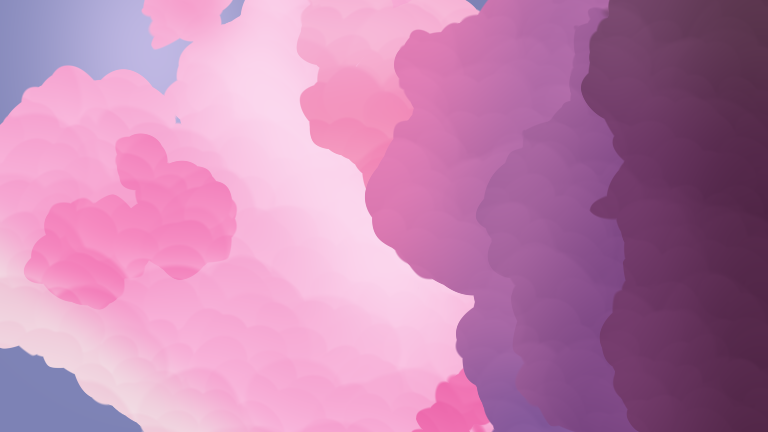
Reproduce this background procedurally as a WebGL 2 fragment shader.

```glsl
#version 300 es
precision highp float;
// Billowing pink and plum clouds over a lavender sky.
uniform vec2 u_resolution;
out vec4 fragColor;

vec2 hash2(vec2 p) {
    vec3 q = fract(p.xyx * vec3(0.1031, 0.1030, 0.0973));
    q += dot(q, q.yzx + 33.33);
    return fract((q.xx + q.yz) * q.zy);
}

// Overlapping round puffs: x is their shade (-1 to 1), y the outline distance.
vec2 puffs(vec2 p, float scale) {
    p += 0.012 * sin(p.yx * 17.0 + vec2(0.0, 2.0));
    vec2 q = mat2(0.88, 0.47, -0.47, 0.88) * p * scale + 40.0;
    vec2 cell = floor(q);
    float shade = 0.0, outline = 1.0;
    for (int j = 1; j >= -1; j--)
        for (int i = -1; i <= 1; i++) {
            vec2 id = cell + vec2(i, j);
            vec2 d = q - id - 0.15 - 0.7 * hash2(id);
            float r = 0.62 + 0.36 * hash2(id + 71.0).x;
            float rim = length(d) - r;
            float lit = dot(d, vec2(-0.2, 0.98)) / r;
            shade = mix(shade, lit, smoothstep(0.03, -0.07, rim));
            outline = min(outline, rim);
        }
    return vec2(shade, outline);
}

float disc(vec2 p, float x, float y, float r) {
    return length(p - vec2(x, y)) - r;
}

float glow(vec2 p, vec2 center, vec2 size) {
    vec2 d = (p - center) / size;
    return exp(-dot(d, d));
}

float cover(float d) {
    return smoothstep(0.0025, -0.0025, d);
}

void main() {
    vec2 p = gl_FragCoord.xy / u_resolution.y;
    p.x += 0.5 * (16.0 / 9.0 - u_resolution.x / u_resolution.y);

    // Puffs of two sizes, shared as relief and as scalloped outlines
    vec2 big = puffs(p, 6.5), small = puffs(p + 3.7, 13.0);
    float relief = 0.6 * big.x + 0.4 * small.x;
    float scallop = 0.07 * (big.y + 0.42) + 0.045 * (small.y + 0.42);

    // Sky
    vec3 color = mix(vec3(0.49, 0.51, 0.71), vec3(0.75, 0.72, 0.89),
                     glow(p, vec2(0.36, 0.88), vec2(0.28, 0.4)));

    // Pale cloud body with a bright slanted column
    float d = min(disc(p, 0.22, 0.55, 0.28), disc(p, 0.185, 0.42, 0.26));
    d = min(d, min(disc(p, 0.46, 0.28, 0.325), disc(p, 0.81, 0.12, 0.39)));
    d = min(d, min(disc(p, 0.58, 0.79, 0.20), disc(p, 0.76, 0.42, 0.44)));
    d = min(d, min(disc(p, 0.81, 0.86, 0.30), disc(p, 0.45, 0.99, 0.11)));
    float axis = p.x - mix(0.95, 0.55, smoothstep(0.2, 1.0, p.y));
    float column = exp(-axis * axis / 0.05) * smoothstep(0.02, 0.4, p.y);
    vec3 body = mix(vec3(0.97, 0.68, 0.84), vec3(0.985, 0.84, 0.93), column);
    body = mix(body, vec3(0.96, 0.59, 0.78), 0.8 * glow(p, vec2(0.45, 1.0), vec2(0.12, 0.11)));
    float fringe = 1.0 - smoothstep(0.02, 0.26, p.y + 0.82 * p.x - 0.305);
    body = mix(body, vec3(0.94, 0.85, 0.88), 0.9 * fringe);
    body -= vec3(0.01, 0.06, 0.035) * relief * (1.0 - 0.85 * column);
    color = mix(color, body, cover(d + scallop));

    // Saturated rose heart of the left cloud, dissolving downward
    d = min(disc(p, 0.22, 0.42, 0.135), disc(p, 0.43, 0.49, 0.135));
    d = min(d, disc(p, 0.32, 0.63, 0.07));
    float fade = smoothstep(0.16, 0.52, p.y + 0.2 * relief);
    vec3 rose = vec3(0.965, 0.55, 0.76) - vec3(0.02, 0.09, 0.05) * relief;
    color = mix(color, rose, 0.85 * fade * cover(d + scallop));
    color = mix(color, vec3(0.96, 0.47, 0.71), 0.4 * glow(p, vec2(0.22, 0.42), vec2(0.13)));

    // Coral puffs at the upper middle
    d = min(disc(p, 0.80, 0.965, 0.125), disc(p, 0.81, 0.735, 0.118));
    d = min(d, min(disc(p, 0.88, 0.68, 0.12), disc(p, 1.0, 0.84, 0.18)));
    vec3 coral = mix(vec3(0.95, 0.56, 0.73), vec3(0.97, 0.73, 0.85), smoothstep(0.7, 0.95, p.y));
    coral -= vec3(0.01, 0.06, 0.03) * relief;
    color = mix(color, coral, cover(d + scallop));

    // Hot pink puff below
    d = min(disc(p, 1.08, 0.07, 0.09), disc(p, 1.05, 0.0, 0.06));
    vec3 hot = vec3(0.94, 0.43, 0.69) - vec3(0.02, 0.06, 0.04) * relief;
    color = mix(color, hot, 0.9 * cover(d + scallop));

    // Mauve bank
    d = min(disc(p, 1.04, 0.826, 0.105), disc(p, 1.09, 0.537, 0.243));
    d = min(d, min(disc(p, 1.34, 0.79, 0.30), disc(p, 1.39, 0.21, 0.335)));
    vec3 mauve = mix(vec3(0.87, 0.48, 0.70), vec3(0.68, 0.41, 0.65),
                     smoothstep(0.84, 1.22, p.x - 0.25 * (p.y - 0.5)));
    mauve = mix(mauve, vec3(0.51, 0.34, 0.60), glow(p, vec2(1.25, 0.0), vec2(0.25, 0.2)));
    mauve += vec3(0.025, 0.02, 0.02) * relief;
    color = mix(color, mauve, cover(d + scallop));

    // Purple bank
    d = min(disc(p, 1.48, 0.84, 0.17), disc(p, 1.39, 0.51, 0.26));
    d = min(d, disc(p, 1.53, 0.24, 0.35));
    vec3 purple = mix(vec3(0.65, 0.39, 0.62), vec3(0.49, 0.28, 0.52),
                      smoothstep(1.15, 1.5, p.x - 0.25 * (p.y - 0.5)));
    purple += vec3(0.03, 0.02, 0.025) * relief;
    color = mix(color, purple, cover(d + scallop));

    // Dark plum bank
    d = min(disc(p, 1.62, 0.86, 0.26), disc(p, 1.71, 0.56, 0.31));
    d = min(d, disc(p, 1.736, 0.236, 0.336));
    vec3 plum = mix(vec3(0.45, 0.23, 0.42), vec3(0.32, 0.15, 0.28), smoothstep(1.4, 1.78, p.x));
    plum += vec3(0.02, 0.05, 0.01) * smoothstep(0.6, 1.0, p.y);
    plum += vec3(0.022, 0.014, 0.02) * relief;
    color = mix(color, plum, cover(d + scallop));

    fragColor = vec4(color, 1.0);
}
```
